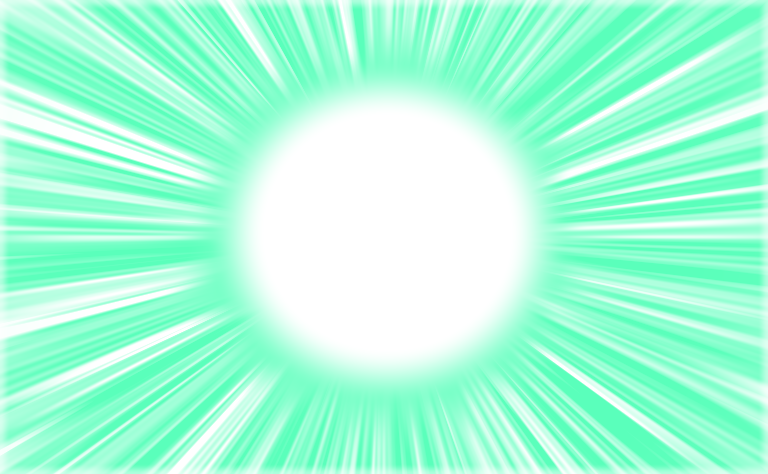
A Shadertoy shader for this background:

```glsl
// A white glowing disc in front of mint-green light rays that race outwards.
// Rays are periodic noise over angle, stretched along the radius, plus a set
// of soft bright beams; the disc and the pale frame are distance fades.

#define MINT vec3(0.31, 1.0, 0.715)
#define WHITE vec3(1.0)
#define DISC_CENTER vec2(0.008, 0.009)
#define DISC_INNER 0.250
#define DISC_OUTER 0.372
#define RAY_START 0.315
#define RAY_FADE 0.12
#define BEAM_GAIN 0.34
#define STREAK_GAIN 2.1
#define FRAME_WIDTH 0.022

const float TAU = 6.2831853;
const int BEAMS = 16;

// Beam direction in degrees, half width in degrees, strength
const vec3 beams[BEAMS] = vec3[BEAMS](
    vec3(18.8, 1.4, 1.5), vec3(38.0, 2.5, 0.6), vec3(78.0, 3.0, 0.4),
    vec3(100.5, 3.5, 1.1), vec3(126.0, 5.0, 0.7), vec3(147.0, 4.0, 0.7),
    vec3(162.0, 6.0, 1.0), vec3(175.0, 2.5, 0.7), vec3(193.0, 4.0, 0.8),
    vec3(208.0, 4.0, 1.0), vec3(230.0, 3.5, 0.7), vec3(253.0, 6.0, 0.5),
    vec3(306.0, 4.0, 0.9), vec3(321.0, 4.0, 0.8), vec3(339.0, 4.0, 0.9),
    vec3(2.0, 4.0, 0.6));

float hash(vec2 p) {
    vec3 q = fract(p.xyx * 0.1031);
    q += dot(q, q.yzx + 33.33);
    return fract((q.x + q.y) * q.z);
}

// Value noise that wraps along x after the given number of cells
float wrapNoise(vec2 p, float cells) {
    vec2 i = floor(p), f = fract(p);
    f = f * f * (3.0 - 2.0 * f);
    float x0 = mod(i.x, cells), x1 = mod(i.x + 1.0, cells);
    float low = mix(hash(vec2(x0, i.y)), hash(vec2(x1, i.y)), f.x);
    float high = mix(hash(vec2(x0, i.y + 1.0)), hash(vec2(x1, i.y + 1.0)), f.x);
    return mix(low, high, f.y);
}

// Streaks around zero: fine in angle, slowly changing along the radius
float streaks(float turn, float radius, float cells) {
    return wrapNoise(vec2(turn * cells, radius * 1.7 + cells), cells) - 0.5;
}

float beamLight(float turn) {
    float light = 0.0;
    for (int i = 0; i < BEAMS; i++) {
        float offset = abs(fract(turn - beams[i].x / 360.0 + 0.5) - 0.5) * 360.0;
        float x = offset / beams[i].y;
        light += beams[i].z * exp(-x * x);
    }
    return light;
}

void mainImage(out vec4 fragColor, in vec2 fragCoord) {
    vec2 p = (fragCoord - 0.5 * iResolution.xy) / iResolution.y;
    float radius = length(p);
    float turn = fract(atan(p.y, p.x) / TAU + 1.0);

    // Rays in four widths; the thinnest fade in where they have room
    float broad = streaks(turn, radius, 48.0);
    float medium = streaks(turn, radius, 130.0);
    float fine = streaks(turn, radius, 280.0);
    float hair = streaks(turn, radius, 540.0) * smoothstep(0.3, 0.55, radius);
    float mixed = 0.06 * broad + 0.23 * medium + 0.46 * fine + 0.46 * hair;
    float beam = beamLight(turn);
    float rays = 0.31 + BEAM_GAIN * beam + STREAK_GAIN * mixed * (0.65 + 0.5 * beam);

    // Isolated thin bright lines
    float line = smoothstep(0.2, 0.4, streaks(turn + 0.37, radius * 0.6, 330.0));
    rays += 0.6 * line * (0.5 + broad);

    // Each ray starts at its own distance from the disc
    float start = RAY_START + 0.07 * broad + 0.05 * medium;
    float grow = smoothstep(start, start + RAY_FADE, radius);
    float light = mix(0.24, clamp(rays, 0.06, 1.0), grow);
    light = mix(light, 0.48, 0.12 * smoothstep(0.6, 1.0, radius));

    // Glowing disc, a little wider than tall
    float discRadius = length((p - DISC_CENTER) * vec2(0.97, 1.02));
    float disc = 1.0 - smoothstep(DISC_INNER, DISC_OUTER, discRadius);
    light = mix(light, 1.0, disc);

    // Pale frame along the canvas border
    vec2 border = 0.5 * iResolution.xy / iResolution.y - abs(p);
    float frame = 1.0 - smoothstep(0.0, FRAME_WIDTH, min(border.x, border.y));
    light = mix(light, 1.0, 0.5 * frame);

    fragColor = vec4(mix(MINT, WHITE, clamp(light, 0.0, 1.0)), 1.0);
}
```
